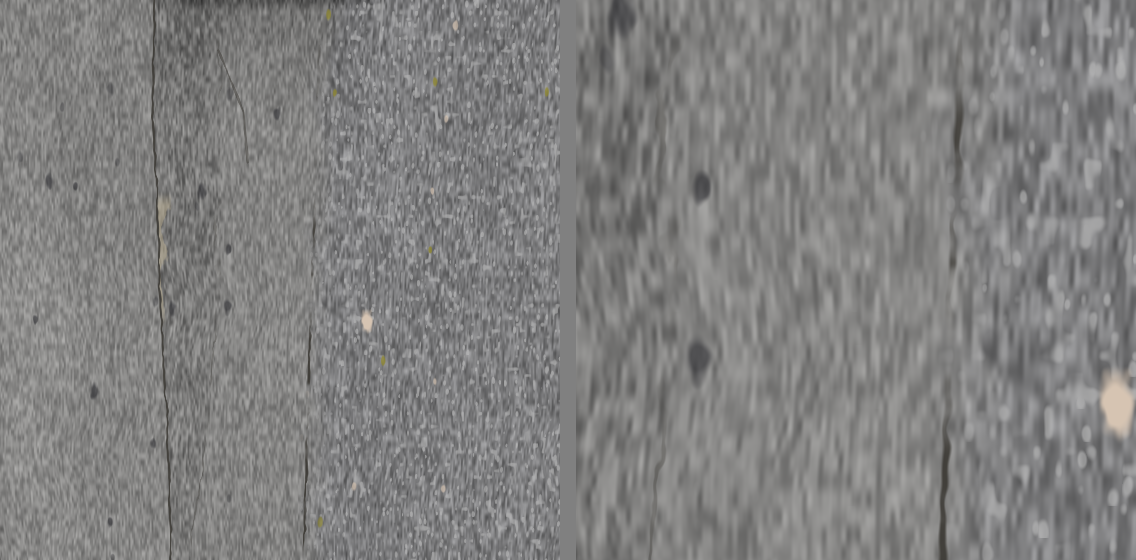
Left, the full canvas; right, a detail of the centre.
Give the GLSL for this texture, as a Shadertoy shader.

```glsl
// Weathered asphalt: vertically streaked grain, long cracks, a worn strip, spots and stone chips.

const vec3 BEIGE  = vec3(0.63, 0.60, 0.53);
const vec3 STONE  = vec3(0.84, 0.77, 0.70);
const vec3 CHIP   = vec3(0.73, 0.73, 0.73);
const vec3 LEAF   = vec3(0.56, 0.53, 0.17);
const vec3 STAIN  = vec3(0.28, 0.28, 0.29);
const vec3 CREVICE = vec3(0.23, 0.22, 0.20);

float hash(vec2 p) {
    vec3 q = fract(p.xyx * 0.1031);
    q += dot(q, q.yzx + 33.33);
    return fract((q.x + q.y) * q.z);
}

float noise(vec2 p) {
    vec2 i = floor(p), f = fract(p);
    f = f * f * (3.0 - 2.0 * f);
    return mix(mix(hash(i), hash(i + vec2(1, 0)), f.x),
               mix(hash(i + vec2(0, 1)), hash(i + vec2(1, 1)), f.x), f.y);
}

float fbm(vec2 p) {
    float sum = 0.0, amp = 0.5;
    for (int i = 0; i < 4; i++) {
        sum += amp * noise(p);
        p = p * 2.03 + 17.0;
        amp *= 0.5;
    }
    return sum / 0.9375;
}

// Soft ellipse with an uneven outline: 1 inside, 0 outside.
float blob(vec2 p, vec2 centre, vec2 radius) {
    float edge = 0.5 * (noise(p * vec2(190.0, 110.0)) - 0.5);
    return 1.0 - smoothstep(0.5, 1.15, length((p - centre) / radius) + edge);
}

// One randomly placed blob in a share of the grid cells.
float scatter(vec2 p, vec2 cells, float share, vec2 radius, float seed) {
    vec2 id = floor(p * cells);
    vec2 key = id + seed;
    vec2 offset = vec2(hash(key + 3.1), hash(key + 7.7));
    vec2 centre = (id + mix(vec2(0.2), vec2(0.8), offset)) / cells;
    float size = mix(0.5, 1.0, hash(key + 11.3));
    return step(hash(key), share) * blob(p, centre, radius * size);
}

// Thin line around a signed distance, with a soft rim.
float line(float d, float halfWidth) {
    return 1.0 - smoothstep(halfWidth * 0.4, halfWidth * 1.6, abs(d));
}

float segment(vec2 p, vec2 a, vec2 b) {
    vec2 ab = b - a;
    return length(p - a - ab * clamp(dot(p - a, ab) / dot(ab, ab), 0.0, 1.0));
}

// Slight, slowly changing lean of the grain.
vec2 lean(vec2 p) {
    return p + vec2(0.008 * noise(p * vec2(9.0, 11.0)) - 0.06 * p.y * (p.x - 0.35), 0.0);
}

// Fine vertical fibres.
float streaks(vec2 p) {
    float fine = noise(p * vec2(345.0, 92.0)) - 0.5;
    float broad = noise(p * vec2(215.0, 68.0) + 41.0) - 0.5;
    return 0.19 * fine + 0.11 * broad;
}

void mainImage(out vec4 fragColor, in vec2 fragCoord) {
    vec2 uv = fragCoord / iResolution.xy;
    vec2 grainPos = lean(uv);
    float grain = streaks(grainPos);
    float wobble = fbm(vec2(uv.y * 15.0, 2.0)) - 0.5;
    float jag = noise(vec2(uv.y * 90.0, 5.0)) - 0.5;
    float ragged = fbm(uv * vec2(45.0, 22.0)) - 0.5;

    // Signed distances to the lengthwise boundaries.
    float crack = uv.x - (0.302 - 0.028 * smoothstep(0.0, 0.85, uv.y) + 0.012 * wobble + 0.002 * jag);
    float stripEnd = uv.x - (0.345 + 0.045 * smoothstep(0.0, 0.5, uv.y) + 0.025 * ragged);
    float seam = uv.x - (0.540 + 0.033 * uv.y + 0.008 * wobble + 0.003 * jag);
    float strip = smoothstep(-0.002, 0.002, crack) * (1.0 - smoothstep(-0.012, 0.012, stripEnd));
    float right = smoothstep(-0.02, 0.05, seam + 0.06 * ragged);

    // Base tone with broad patches, the worn strip and a dark upper rim.
    float tone = 0.512 + 0.07 * (fbm(uv * vec2(7.0, 5.0)) - 0.5);
    tone -= strip * (0.042 - 0.08 * ragged) + 0.030 * right;
    tone += 0.025 * blob(uv, vec2(0.07, 0.1), vec2(0.09, 0.6));
    tone -= 0.04 * (1.0 - smoothstep(0.0, 0.02, uv.x)) * (1.0 - smoothstep(0.1, 0.35, uv.y));
    float middle = smoothstep(0.25, 0.35, uv.x) * (1.0 - smoothstep(0.55, 0.75, uv.x));
    tone -= middle * (0.04 * smoothstep(0.72, 1.0, uv.y) + 0.12 * smoothstep(0.975, 1.0, uv.y));
    tone += grain * (0.92 + 0.22 * right + 0.2 * strip);
    vec3 color = tone * mix(vec3(1.004, 1.0, 0.99), vec3(0.997, 0.998, 1.010), right);

    // Pale irregular mineral chips, mostly in the coarser right lane.
    float chips = smoothstep(0.70, 0.95, noise(grainPos * vec2(165.0, 88.0) + 73.0));
    chips = max(chips, scatter(grainPos, vec2(75.0, 52.0), 0.22, vec2(0.0034, 0.0070), 20.0));
    color = mix(color, CHIP, chips * mix(0.06, 0.60, right));

    // Dark stains on the smoother left side.
    float stains = scatter(uv, vec2(9.0, 8.0), 0.24, vec2(0.009, 0.016), 51.0);
    stains = max(stains, 0.6 * scatter(uv + 0.23, vec2(13.0, 11.0), 0.12, vec2(0.007, 0.013), 133.0));
    color = mix(color, STAIN + 0.4 * grain, 0.85 * stains * (1.0 - right));

    // Pale filler beside the open crack.
    float fillSpan = smoothstep(0.41, 0.46, uv.y) * (1.0 - smoothstep(0.63, 0.66, uv.y));
    float fillWidth = 0.009 + 0.03 * ragged + 0.010 * smoothstep(0.59, 0.63, uv.y);
    float filler = smoothstep(0.0, 0.002, crack) * (1.0 - smoothstep(-0.002, 0.002, crack - fillWidth));
    color = mix(color, BEIGE + 0.4 * grain, 0.85 * filler * fillSpan);

    // Main crack, broken seam, strip border and a slanted side crack.
    float broken = smoothstep(0.35, 0.65, fbm(vec2(uv.y * 24.0, 8.0)));
    float seamDepth = broken * mix(0.9, 0.35, smoothstep(0.55, 0.75, uv.y));
    float slant = segment(uv, vec2(0.39, 0.91), vec2(0.435, 0.80));
    slant = min(slant, segment(uv, vec2(0.435, 0.80), vec2(0.442, 0.71))) + 0.006 * ragged;
    color = mix(color, CREVICE, 0.85 * line(crack, 0.0017 + 0.0012 * jag));
    color = mix(color, CREVICE, seamDepth * line(seam, 0.0019 + 0.0016 * jag));
    color = mix(color, CREVICE, 0.35 * broken * line(stripEnd, 0.0016));
    color = mix(color, CREVICE, 0.5 * line(slant, 0.0015));

    // Leaf specks, small light pebbles and one large stone.
    float leaves = scatter(uv, vec2(11.0, 10.0), 0.12, vec2(0.0065, 0.014), 211.0);
    color = mix(color, LEAF, 0.75 * leaves * smoothstep(0.5, 0.6, uv.x));
    float pebbles = scatter(uv, vec2(12.0, 11.0), 0.14, vec2(0.006, 0.011), 307.0);
    color = mix(color, STONE, 0.7 * pebbles * right);
    color = mix(color, STONE, blob(uv, vec2(0.655, 0.427), vec2(0.011, 0.022)));

    fragColor = vec4(clamp(color, 0.0, 1.0), 1.0);
}
```
